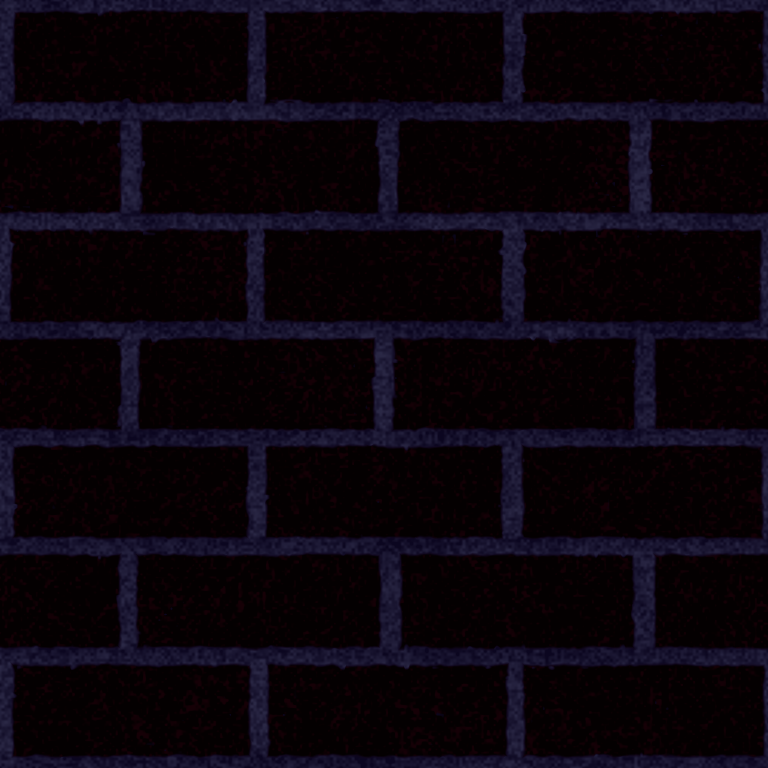
A Shadertoy shader for this texture:

```glsl
// Dark running-bond brick wall with rough, grainy blue mortar joints.
#define COLUMNS 3.0
#define ROWS 7.0
#define JOINT_HALF vec2(0.0128, 0.0115)
#define JITTER 0.0045
#define ROUGHNESS 0.0055
#define GRAIN_SCALE 250.0
#define BRICK_DARK vec3(0.014, 0.0, 0.002)
#define BRICK_RED vec3(0.085, 0.0, 0.024)
#define MORTAR_DEEP vec3(0.045, 0.025, 0.125)
#define MORTAR_LIGHT vec3(0.165, 0.155, 0.27)
#define RIM_PURPLE vec3(0.06, 0.02, 0.11)

float hash(vec2 p) {
    vec3 q = fract(p.xyx * 0.1031);
    q += dot(q, q.yzx + 33.33);
    return fract((q.x + q.y) * q.z);
}

float noise(vec2 p) {
    vec2 i = floor(p), f = fract(p);
    f = f * f * (3.0 - 2.0 * f);
    return mix(mix(hash(i), hash(i + vec2(1, 0)), f.x),
               mix(hash(i + vec2(0, 1)), hash(i + vec2(1, 1)), f.x), f.y);
}

// Signed distances to the upright (x) and level (y) joints; z is height across the level joint.
vec3 jointDistances(vec2 p) {
    float wave = 6.28319 * p.y;
    float y = (p.y - 0.003 * sin(wave)) * ROWS;
    float row = floor(y);
    float x = (p.x - 0.004) * COLUMNS - 0.5 * mod(row, 2.0);
    float column = round(x);
    vec2 id = vec2(mod(column, COLUMNS), row) + 7.0;
    float shift = JITTER * (2.0 * hash(id) - 1.0);
    float widen = 0.003 * (hash(id + 31.0) - 0.5);
    float level = (y - round(y)) / ROWS;
    float seam = 0.004 * pow(max(cos(wave), 0.0), 8.0);
    return vec3(abs((x - column) / COLUMNS - shift) - JOINT_HALF.x - widen,
                abs(level) - JOINT_HALF.y - seam, level / JOINT_HALF.y);
}

void mainImage(out vec4 fragColor, in vec2 fragCoord) {
    vec2 p = fragCoord / iResolution.xy;
    vec3 joints = jointDistances(p);

    // Ragged edges, with chips of mortar spilling over the bricks
    float ragged = 0.6 * noise(p * 65.0 + 3.0) + 0.4 * noise(p * 150.0 + 19.0) - 0.5;
    float chips = smoothstep(0.78, 0.98, noise(p * 85.0 + 41.0));
    float d = min(joints.x, joints.y) + ROUGHNESS * ragged - 0.004 * chips;

    // Fine grain and broad patches
    float grain = 0.65 * noise(p * GRAIN_SCALE) + 0.35 * noise(p * GRAIN_SCALE * 0.55 + 57.0);
    float patches = noise(p * 14.0 + 5.0);

    // Bricks: near black with dull red speckles and rare purple flecks
    float speckle = smoothstep(0.5, 0.9, grain + 0.12 * (patches - 0.5));
    vec3 brick = mix(BRICK_DARK, BRICK_RED, speckle);
    float fleck = smoothstep(0.9, 1.0, noise(p * 130.0 + 83.0)) * smoothstep(0.7, 0.9, patches);
    brick = mix(brick, MORTAR_DEEP, fleck);

    // Mortar: lighter in upright joints, shaded along the top of level ones
    float upright = smoothstep(-0.003, 0.004, joints.y);
    float tone = 0.4 + 1.1 * (grain - 0.5) + 0.3 * (patches - 0.5);
    tone += mix(-0.13 * clamp(joints.z, -1.0, 1.0), 0.16, upright);
    vec3 mortar = mix(MORTAR_DEEP, MORTAR_LIGHT, clamp(tone, 0.0, 1.0));

    // Soft purple rim between the two
    float soft = 0.7 / iResolution.y;
    vec3 color = mix(brick, RIM_PURPLE, smoothstep(0.0015 + soft, -0.0005 - soft, d));
    color = mix(color, mortar, smoothstep(soft, -0.0025 - soft, d));
    fragColor = vec4(color, 1.0);
}
```
